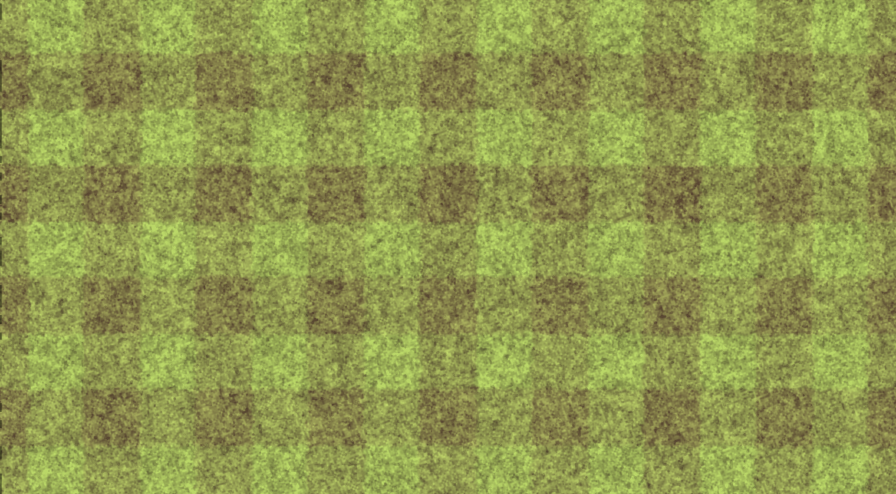
Give the GLSL for this pattern, as a Shadertoy shader.

```glsl
const float REPEATS_ACROSS = 8.0;
const float ROW_CENTRE = 0.73;      // first dark row, in repeats below the top
const float BAND_HALF = 0.253;      // half width of a dark band, in repeats
const float EDGE_SOFT = 0.022;
const float EDGE_WOBBLE = 0.05;
const float LIGHT_TONE = 0.86;
const float BAND_DROP = 0.26;       // tone lost under each dark band
const float BAND_VARIATION = 0.05;
const float GRAIN = 1.0;
const float SPECK_DEPTH = 0.24;
const float SELVAGE = 0.016;
const vec3 DARK_WOOL = vec3(0.41, 0.395, 0.23);
const vec3 LIGHT_WOOL = vec3(0.68, 0.745, 0.375);
const vec3 BROWN_SHIFT = vec3(0.018, -0.012, 0.008);

float hash(vec2 p) {
    vec3 q = fract(p.xyx * vec3(0.1031, 0.1030, 0.0973));
    q += dot(q, q.yzx + 33.33);
    return fract((q.x + q.y) * q.z);
}

float noise(vec2 p) {
    vec2 cell = floor(p);
    vec2 f = fract(p);
    f = f * f * (3.0 - 2.0 * f);
    float low = mix(hash(cell), hash(cell + vec2(1.0, 0.0)), f.x);
    float high = mix(hash(cell + vec2(0.0, 1.0)), hash(cell + 1.0), f.x);
    return mix(low, high, f.y);
}

// Felted fibres: clumps carrying progressively finer grain, centred on zero
float feltGrain(vec2 p) {
    float sum = 0.0;
    float weight = 0.28;
    float scale = 9.0;
    for (int i = 0; i < 4; i++) {
        sum += weight * (noise(p * scale + float(i) * 37.0) - 0.5);
        p = mat2(0.8, 0.6, -0.6, 0.8) * p;
        scale *= 1.85;
        weight *= 1.3;
    }
    return sum;
}

// Dark band centred on whole numbers, each of slightly different strength
float band(float x, float seed) {
    float index = floor(x + 0.5);
    float d = abs(x - index) - BAND_HALF;
    float strength = BAND_DROP + BAND_VARIATION * (hash(vec2(index + 20.0, seed)) - 0.5);
    return strength * (1.0 - smoothstep(-EDGE_SOFT, EDGE_SOFT, d));
}

void mainImage(out vec4 fragColor, in vec2 fragCoord) {
    vec2 fromTop = vec2(fragCoord.x, iResolution.y - fragCoord.y);
    vec2 p = fromTop / iResolution.x * REPEATS_ACROSS;

    // Gingham check with fuzzy borders
    vec2 wobble = vec2(noise(p * 26.0 + 51.0), noise(p * 26.0 + 93.0)) - 0.5;
    vec2 q = p + EDGE_WOBBLE * wobble;
    float bands = band(q.x, 3.0) + band(q.y - ROW_CENTRE, 11.0);
    float tone = LIGHT_TONE - bands;

    // Grain and clustered dark specks
    tone += GRAIN * feltGrain(p + 40.0);
    float clump = noise(p * 13.0 + 70.0);
    float speck = noise(p * 34.0 + 15.0) + 0.3 * (clump - 0.5);
    tone -= SPECK_DEPTH * smoothstep(0.62, 0.86, speck);

    vec3 color = mix(DARK_WOOL, LIGHT_WOOL, clamp(tone, -0.3, 1.25));
    color += BROWN_SHIFT * (bands / BAND_DROP - 1.0);

    // Broken dark stitches along the left edge
    float stitch = smoothstep(0.45, 0.6, noise(vec2(3.0, p.y * 14.0)));
    color *= 1.0 - 0.45 * stitch * (1.0 - smoothstep(SELVAGE * 0.5, SELVAGE * 1.5, p.x));

    fragColor = vec4(color, 1.0);
}
```
